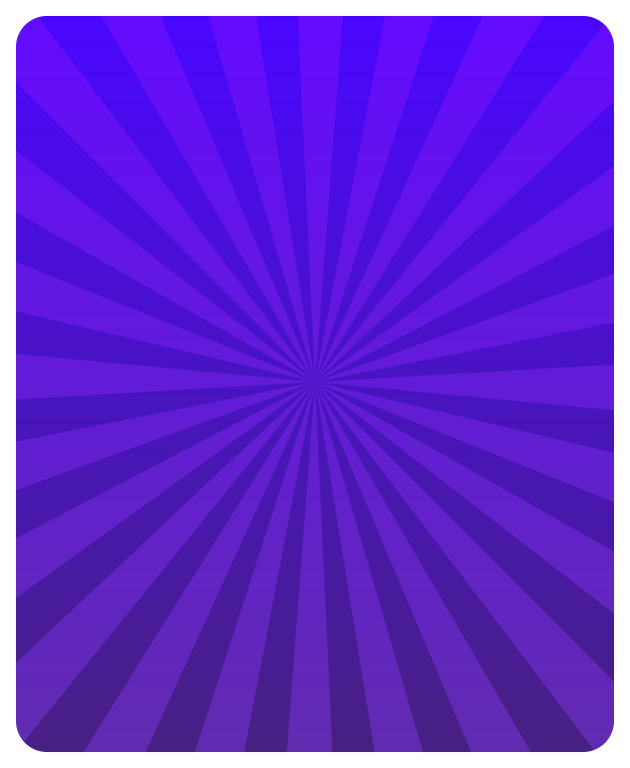
Give the GLSL for this background, as a WebGL 1 fragment shader.

```glsl
precision highp float;
// A rounded violet card on white, filled with a sunburst of 24 dark rays.
// Rays come from a repeated angle in slightly stretched space; light and dark
// rays each follow their own vertical gradient. Lengths are in canvas heights.

uniform vec2 u_resolution;

#define MARGIN 0.0208
#define CORNER_RADIUS 0.0404
#define RAY_COUNT 24.0
#define RAY_PHASE 0.1148
#define DARK_HALF_ANGLE 0.0625
#define RAY_STRETCH 1.113
#define BURST_OFFSET vec2(0.0, 0.0026)
#define LIGHT_TOP vec3(0.392, 0.045, 1.0)
#define LIGHT_BOTTOM vec3(0.380, 0.170, 0.69)
#define DARK_TOP vec3(0.288, 0.025, 1.0)
#define DARK_BOTTOM vec3(0.280, 0.125, 0.51)

const float TAU = 6.283185;

float roundedBox(vec2 p, vec2 halfSize, float radius) {
    vec2 q = abs(p) - halfSize + radius;
    return length(max(q, 0.0)) + min(max(q.x, q.y), 0.0) - radius;
}

// Signed distance to the dark rays, negative inside them.
float darkRays(vec2 p) {
    p.y /= RAY_STRETCH;
    float period = TAU / RAY_COUNT;
    float angle = atan(p.y, p.x) - RAY_PHASE;
    float offAxis = abs(mod(angle + 0.5 * period, period) - 0.5 * period);
    return (offAxis - DARK_HALF_ANGLE) * length(p);
}

// Antialiased coverage of the region where the distance is negative.
float coverage(float dist) {
    return clamp(0.5 - dist * u_resolution.y, 0.0, 1.0);
}

void main() {
    vec2 canvas = u_resolution / u_resolution.y;
    vec2 p = gl_FragCoord.xy / u_resolution.y - 0.5 * canvas;
    vec2 cardHalf = 0.5 * canvas - MARGIN;

    // Vertical gradients, blended by the sunburst
    float height = clamp(0.5 + 0.5 * p.y / cardHalf.y, 0.0, 1.0);
    vec3 light = mix(LIGHT_BOTTOM, LIGHT_TOP, height);
    vec3 dark = mix(DARK_BOTTOM, DARK_TOP, height);
    vec3 burst = mix(light, dark, coverage(darkRays(p - BURST_OFFSET)));

    // Card on white
    float card = coverage(roundedBox(p, cardHalf, CORNER_RADIUS));
    gl_FragColor = vec4(mix(vec3(1.0), burst, card), 1.0);
}
```
